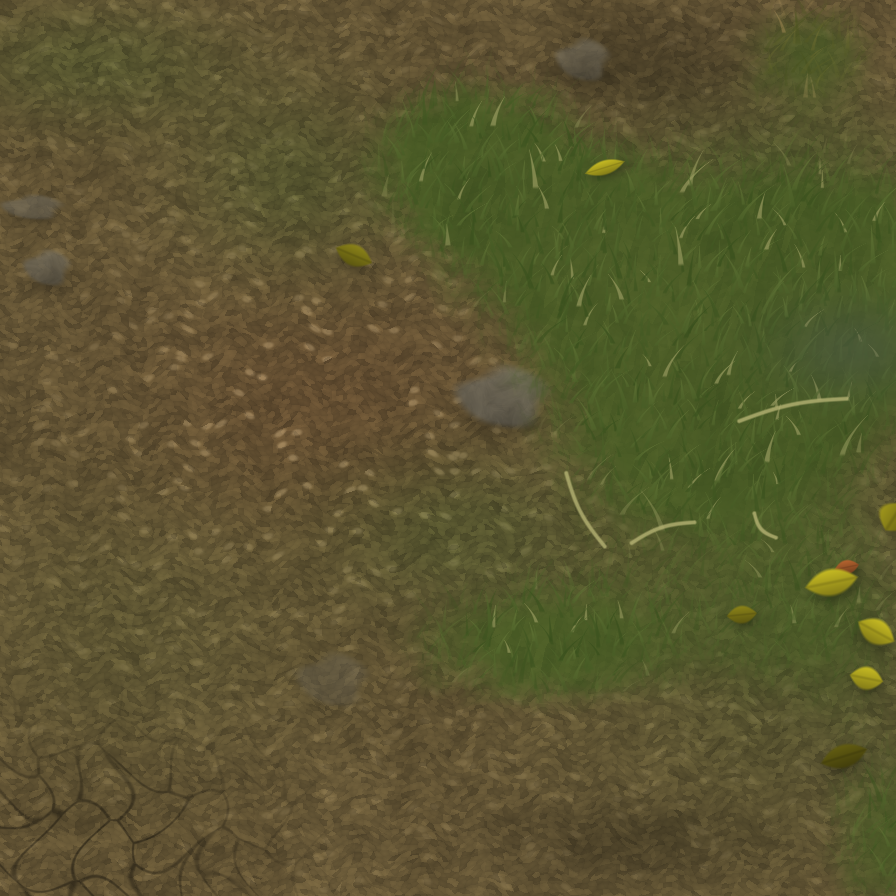
Give the GLSL for this texture, as a WebGL 1 fragment shader.

```glsl
precision highp float;
// Worn earth with pebbles and cracks, overgrown by leaning grass, stones and leaves.
uniform vec2 u_resolution;

const vec3 EARTH_LIGHT = vec3(.43, .365, .23);
const vec3 EARTH_DARK = vec3(.34, .285, .175);
const vec3 EARTH_RED = vec3(.40, .30, .19);
const vec3 MOSS = vec3(.32, .335, .175);
const vec3 GRASS_DARK = vec3(.22, .31, .11);
const vec3 GRASS_MID = vec3(.30, .385, .15);
const vec3 GRASS_LIGHT = vec3(.43, .50, .24);
const vec3 STRAW = vec3(.66, .65, .42);
const vec3 STONE = vec3(.40, .38, .33);
const vec3 LEAF = vec3(.68, .64, .12);
const float BLADE_WIDTH = .065;
const float BLADE_OPACITY = .72;

vec4 hash4(vec2 p) {
  float n = dot(p, vec2(127.1, 311.7));
  return fract(sin(vec4(n, n + p.x * 142.2, n + p.y * 60.2, n - p.x * 53.4)) * 43758.5);
}

// Nearest distance, second distance, random value of the nearest cell
vec3 cellular(vec2 p) {
  vec3 best = vec3(9, 9, 0);
  for (int j = -1; j <= 1; j++) for (int i = -1; i <= 1; i++) {
    vec2 id = floor(p) + vec2(i, j);
    vec4 h = hash4(id);
    float d = length(id + h.xy - p);
    if (d < best.x) best = vec3(d, best.x, h.z);
    else best.y = min(best.y, d);
  }
  return best;
}

// Layered, warped sines in about -1..1
float waves(vec2 p) {
  float sum = 0., amp = .5;
  for (int i = 0; i < 5; i++) {
    p = mat2(.8, .6, -.6, .8) * p * 1.7 + 1.3;
    p += .6 * sin(p.yx * 1.3);
    sum += amp * sin(p.x) * cos(p.y);
    amp *= .7;
  }
  return sum;
}

// Soft ellipse at (x, y) with radii (rx, ry)
float spot(vec2 p, float x, float y, float rx, float ry) {
  vec2 d = (p - vec2(x, y)) / vec2(rx, ry);
  return exp(-dot(d, d));
}

float grassCover(vec2 p) {
  float g = spot(p, .53, .82, .12, .09) + spot(p, .71, .71, .19, .11);
  g += spot(p, .78, .53, .17, .15) + spot(p, .95, .67, .13, .14);
  g += .8 * spot(p, .61, .28, .17, .075) + .6 * spot(p, .9, .94, .09, .07);
  g += .5 * spot(p, .92, .3, .13, .12) + .65 * spot(p, 1., .06, .09, .11);
  return smoothstep(.22, .78, g);
}

vec3 earth(vec2 p) {
  vec3 col = mix(EARTH_DARK, EARTH_LIGHT, clamp(.6 + .35 * waves(p * 7.), 0., 1.));
  float stony = spot(p, .36, .54, .2, .16);
  col = mix(col, EARTH_RED, .75 * stony);
  float moss = spot(p, .33, .8, .13, .1) + spot(p, .1, .93, .16, .07);
  moss += spot(p, .52, .4, .15, .09) + spot(p, .9, .3, .25, .22);
  moss += spot(p, .88, .82, .2, .08) + .5 * spot(p, .15, .3, .2, .16);
  col = mix(col, MOSS, .75 * min(moss, 1.));
  col *= 1. - .22 * (spot(p, .7, .06, .14, .05) + spot(p, .74, .93, .13, .06));
  // Grit and pale pebbles
  vec2 warped = p + .004 * sin(p.yx * 90.);
  vec3 coarse = cellular(warped * vec2(55, 85));
  vec3 fine = cellular(warped * vec2(130, 180) + 7.);
  col *= 1. + .13 * (coarse.z - .5) + .24 * (fine.z - .5) - .1 * (fine.x - .4);
  float pebble = step(.82, coarse.z) * (1. - smoothstep(.15, .45, coarse.x));
  col += vec3(.13, .12, .10) * pebble * (.35 + stony);
  // Dry cracks in the lower left corner
  vec3 crack = cellular(p * 17. + .35 * sin(p.yx * 45.));
  float line = 1. - smoothstep(.01, .09, crack.y - crack.x);
  return col * (1. - .38 * line * spot(p, .1, .05, .2, .13));
}

void stone(inout vec3 col, vec2 p, float x, float y, float rx, float ry, float opacity) {
  vec2 q = (p - vec2(x, y)) / vec2(rx, ry);
  float d = length(q) + .12 * sin(q.x * 3. + q.y * 4.);
  col *= 1. - .3 * opacity * spot(q, .1, -.8, .9, .5);
  vec3 tint = STONE * (1. + .15 * q.y + .12 * waves(p * 55.));
  col = mix(col, tint, opacity * (1. - smoothstep(.7, 1.1, d)));
}

void leaf(inout vec3 col, vec2 p, float x, float y, float rx, float ry, float angle, vec3 tint) {
  float c = cos(angle), s = sin(angle);
  vec2 q = mat2(c, -s, s, c) * (p - vec2(x, y)) / vec2(rx, ry);
  float vein = 1. - smoothstep(0., .2, abs(q.y));
  col *= 1. - .3 * spot(q, .1, -.6, .9, .9);
  float cover = 1. - smoothstep(-.2, .15, abs(q.y) - 1. + q.x * q.x);
  col = mix(col, tint * (.95 + .2 * q.y - .12 * vein), cover);
}

// A grid of curved, tapering blades; lower rows lie in front
void growBlades(inout vec3 col, vec2 p, float scale, float seed) {
  vec2 g = p * scale + seed;
  float soft = .8 * scale / u_resolution.y;
  for (int j = 1; j >= -1; j--) for (int i = -1; i <= 1; i++) {
    vec2 id = floor(g) + vec2(i, j);
    vec4 h = hash4(id + seed * 3.);
    vec2 q = g - id - h.xy;
    float t = q.y / (.5 + .5 * h.w);
    float x = q.x - (h.z - .38) * 1.4 * t * (.4 + .6 * t);
    float w = BLADE_WIDTH * (1. - t);
    float a = 1. - smoothstep(w - soft, w + soft, abs(x));
    a *= smoothstep(0., .1, t) * step(t, 1.);
    if (a > .01) {
      vec2 root = (id + h.xy - seed) / scale;
      float tone = fract(h.x * 7. + h.w * 5.);
      vec3 tint = mix(GRASS_DARK, GRASS_LIGHT, tone * (.5 + .5 * t));
      tint = mix(tint, STRAW, .75 * step(.955, tone));
      tint.r *= 1. + .25 * spot(root, .9, .95, .15, .1);
      col = mix(col, tint, a * BLADE_OPACITY * grassCover(root));
    }
  }
}

void straw(inout vec3 col, vec2 p, vec2 a, vec2 d) {
  float t = clamp(dot(p - a, d) / dot(d, d), 0., 1.);
  vec2 bend = .006 * sin(t * 3.14) * normalize(vec2(-d.y, d.x));
  float away = length(p - a - d * t - bend);
  col = mix(col, STRAW * 1.08, .8 - .8 * smoothstep(.0008, .0035, away));
}

void main() {
  vec2 p = gl_FragCoord.xy / u_resolution;
  vec3 col = earth(p);
  stone(col, p, .56, .555, .052, .035, .85);
  stone(col, p, .052, .7, .026, .02, .7);
  stone(col, p, .035, .768, .034, .014, .6);
  stone(col, p, .65, .932, .03, .024, .6);
  stone(col, p, .37, .24, .04, .03, .35);
  // Turf, then blades from small to large
  float streak = cellular(vec2(p.x * 110. - p.y * 30., p.y * 32.)).z;
  float tone = clamp(.5 * streak + .4 + .3 * waves(p * 9.), 0., 1.);
  vec3 turf = mix(GRASS_DARK, GRASS_MID, tone);
  col = mix(col, turf, .85 * grassCover(p + .012 * waves(p * 30.)));
  for (int i = 0; i < 7; i++) growBlades(col, p, 36. - 2.6 * float(i), 3.7 * float(i) + 1.);
  col = mix(col, vec3(.29, .34, .26), .55 * spot(p, .95, .61, .08, .05));
  straw(col, p, vec2(.825, .53), vec2(.12, .025));
  straw(col, p, vec2(.675, .39), vec2(-.043, .082));
  straw(col, p, vec2(.705, .394), vec2(.07, .023));
  straw(col, p, vec2(.866, .4), vec2(-.024, .027));
  // Fallen leaves
  leaf(col, p, .945, .367, .014, .008, .2, vec3(.62, .34, .16));
  leaf(col, p, .928, .35, .03, .015, .2, LEAF);
  leaf(col, p, .978, .295, .023, .014, -.5, LEAF);
  leaf(col, p, .967, .243, .019, .013, -.2, LEAF);
  leaf(col, p, .998, .423, .018, .018, 1., LEAF * .8);
  leaf(col, p, .828, .314, .017, .01, .1, LEAF * .7);
  leaf(col, p, .675, .813, .023, .008, .3, LEAF);
  leaf(col, p, .395, .715, .022, .012, -.4, LEAF * .7);
  leaf(col, p, .942, .156, .027, .013, .3, LEAF * .5);
  gl_FragColor = vec4(col, 1);
}
```
